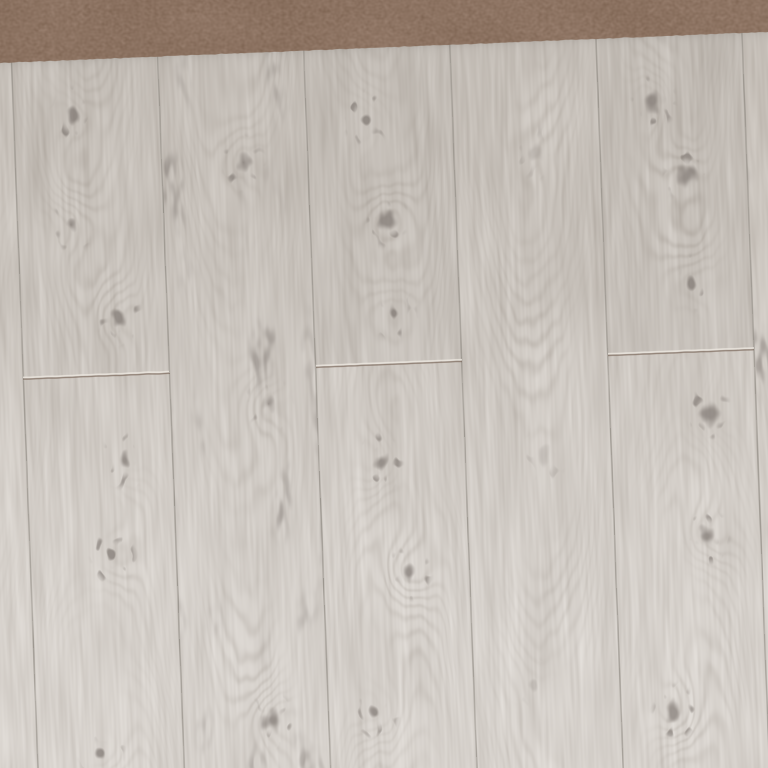
A WebGL 2 fragment shader for this texture:

```glsl
#version 300 es
precision highp float;
// Pale oak floor planks with grain, knots and end joints below a strip of brown carpet.

uniform vec2 u_resolution;
out vec4 fragColor;

const float PLANK_WIDTH = 0.1905;
const float CARPET_EDGE = 0.082;
const float JOINT = 0.494;
const float FLOOR_END = 1.05;
const vec3 OAK_FAR = vec3(0.775, 0.750, 0.722);
const vec3 OAK_NEAR = vec3(0.842, 0.822, 0.800);
const vec3 KNOT_GREY = vec3(0.47, 0.44, 0.42);
const vec3 SEAM_GREY = vec3(0.58, 0.56, 0.53);
const vec3 JOINT_BROWN = vec3(0.50, 0.43, 0.38);
const vec3 BEVEL_WHITE = vec3(0.93, 0.91, 0.88);
const vec3 CARPET_DARK = vec3(0.50, 0.40, 0.33);
const vec3 CARPET_LIGHT = vec3(0.60, 0.50, 0.435);

vec2 hash2(vec2 p) {
  vec3 h = fract(p.xyx * vec3(0.1031, 0.1030, 0.0973));
  h += dot(h, h.yzx + 33.33);
  return fract((h.xx + h.yz) * h.zy);
}

float corner(vec2 cell, vec2 f, vec2 offset) {
  return dot(hash2(cell + offset) * 2.0 - 1.0, f - offset);
}

float gradientNoise(vec2 p) {
  vec2 i = floor(p), f = fract(p);
  vec2 s = f * f * f * (f * (f * 6.0 - 15.0) + 10.0);
  float a = mix(corner(i, f, vec2(0, 0)), corner(i, f, vec2(1, 0)), s.x);
  float b = mix(corner(i, f, vec2(0, 1)), corner(i, f, vec2(1, 1)), s.x);
  return mix(a, b, s.y);
}

float line(float d, float halfWidth, float px) {
  return 1.0 - smoothstep(halfWidth - px, halfWidth + px, abs(d));
}

// x: darkness of the knots, y: how far they push the growth rings aside
vec2 knots(vec2 q, vec2 board, float start, float len) {
  vec2 sum = vec2(0.0);
  float ragged = gradientNoise(q * vec2(85.0, 60.0) + board * 17.0);
  for (int i = 0; i < 3; i++) {
    vec2 r = hash2(board * 7.3 + float(i) * 3.7 + 20.0);
    vec2 centre = vec2((r.x - 0.5) * 0.07, start + (float(i) + 0.25 + 0.5 * r.y) * len / 3.0);
    float size = 0.005 + 0.007 * fract(r.x * 7.0 + r.y * 5.0);
    float d = length((q - centre) * vec2(1.0, 0.8));
    float core = 1.0 - smoothstep(0.2 * size, 1.3 * size, d + ragged * 0.010);
    float pits = exp(-pow((d - 0.022) / 0.006, 2.0)) * smoothstep(0.16, 0.42, ragged);
    sum += vec2(0.65 * core + 0.6 * pits, 3.5 * exp(-d * d / 0.0012));
  }
  return sum;
}

// Signed brightness of growth rings and fine fibres
float grain(vec2 q, vec2 seed, float push, float direction) {
  float warp = gradientNoise(q * vec2(15.0, 4.5) + seed);
  float rings = 22.0 * q.y * direction + 950.0 * q.x * q.x + 3.2 * warp + push;
  rings += 0.5 * gradientNoise(q * vec2(70.0, 22.0) + seed);
  float ringLine = pow(0.5 + 0.5 * sin(6.2832 * rings), 2.0) - 0.375;
  float strength = smoothstep(-0.3, 0.4, gradientNoise(q * vec2(9.0, 5.0) + seed.yx));
  strength *= exp(-pow(q.x / 0.065, 2.0));
  float fibre = gradientNoise(q * vec2(230.0, 13.0) + seed);
  float streak = gradientNoise(q * vec2(75.0, 4.0) + seed);
  float cloud = gradientNoise(q * vec2(18.0, 6.0) + seed * 1.7);
  return -0.058 * ringLine * strength + 0.060 * fibre + 0.045 * streak + 0.035 * cloud;
}

// Smoky cracks that run along the board
float stain(vec2 q, vec2 seed) {
  float patchMask = smoothstep(0.08, 0.40, gradientNoise(q * vec2(24.0, 9.0) + seed));
  float rough = gradientNoise(q * vec2(120.0, 38.0) + seed);
  return patchMask * smoothstep(-0.25, 0.45, rough);
}

vec3 planks(vec2 uv, float u, float v, float px) {
  float column = floor(u);
  float even = 1.0 - mod(column, 2.0);
  float row = even * step(JOINT, v);
  vec2 board = vec2(column, row);
  vec2 seed = hash2(board + 11.0) * 60.0 + 10.0;
  float start = mix(CARPET_EDGE, JOINT, row);
  float end = mix(FLOOR_END, JOINT, even * (1.0 - row));
  vec2 q = vec2((fract(u) - 0.5) * PLANK_WIDTH, v);

  float clean = step(2.5, mod(column, 4.0));
  float smoky = (1.0 - even) * (1.0 - clean);
  vec2 knot = knots(q, board, start, end - start) * mix(1.0, 0.3, clean);

  vec3 col = mix(OAK_NEAR, OAK_FAR, smoothstep(0.05, 0.95, uv.y));
  col += (hash2(board + 5.0).x - 0.5) * 0.018 - 0.012 * even * (1.0 - row);
  col += grain(q, seed, knot.y, 1.0 - 2.0 * row) * vec3(0.95, 1.0, 1.05);
  col = mix(col, KNOT_GREY, clamp(knot.x + 0.45 * smoky * stain(q, seed), 0.0, 0.75));

  // Long seams, then the end joint with its bright bevel
  float wear = 0.65 + 0.5 * gradientNoise(vec2(column * 5.3, v * 16.0));
  float seam = abs(fract(u + 0.5) - 0.5) * PLANK_WIDTH;
  col = mix(col, SEAM_GREY, wear * line(seam, 0.0010, px));
  float chip = 0.0007 * gradientNoise(vec2(uv.x * 60.0, column));
  col = mix(col, BEVEL_WHITE, 0.8 * even * line(v - JOINT + 0.0012 + chip, 0.0011, px));
  return mix(col, JOINT_BROWN, 0.75 * even * line(v - JOINT - 0.0010 + chip, 0.0009, px));
}

vec3 carpet(vec2 uv) {
  float pile = gradientNoise(uv * vec2(210.0, 240.0)) + 0.6 * gradientNoise(uv * 110.0);
  float nap = gradientNoise(uv * vec2(7.0, 16.0));
  return mix(CARPET_DARK, CARPET_LIGHT, 0.42 + 0.55 * pile + 0.35 * nap + 0.12 * uv.x);
}

void main() {
  vec2 uv = gl_FragCoord.xy / u_resolution;
  float px = 0.75 / min(u_resolution.x, u_resolution.y);
  float down = 1.0 - uv.y;

  // Slightly skewed floor axes: u counts planks, v runs along them
  float u = (uv.x - 0.012 - 0.0375 * down) / PLANK_WIDTH;
  float v = down + 0.0405 * uv.x;

  vec3 col = planks(uv, u, v, px);
  float edge = v - CARPET_EDGE + 0.0012 * gradientNoise(uv * 130.0);
  col *= 1.0 - 0.06 * exp(-max(edge, 0.0) / 0.006);
  col = mix(carpet(uv), col, smoothstep(-px, px, edge));
  fragColor = vec4(clamp(col, 0.0, 1.0), 1.0);
}
```
